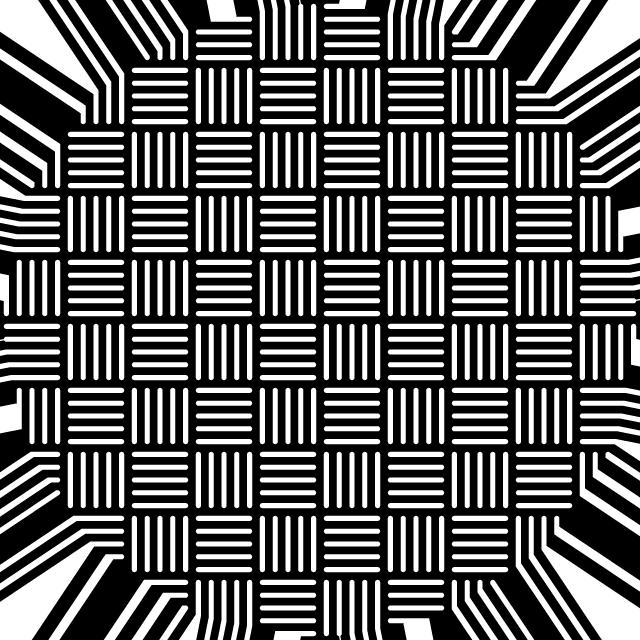
A WebGL 2 fragment shader for this pattern:

```glsl
#version 300 es
precision highp float;

#define CELLS 10.0        // weave cells across the canvas
#define BARS 5.0          // bars in each cell
#define BAR_RADIUS 0.2    // half thickness, in bar spacings
#define SIDES 16.0        // faces of the outer polygon
#define RADIUS 0.5        // polygon circumradius
#define SAMPLES 4         // antialiasing grid per pixel axis

uniform vec2 u_resolution;
out vec4 fragColor;

const float PI = 3.14159265;

// Nearest point of a regular polygon; points inside are left alone.
vec2 clampToPolygon(vec2 p) {
    float sector = 2.0 * PI / SIDES;
    float angle = (floor(atan(p.y, p.x) / sector) + 0.5) * sector;
    vec2 normal = vec2(cos(angle), sin(angle));
    vec2 tangent = vec2(-normal.y, normal.x);
    float apothem = RADIUS * cos(0.5 * sector);
    float halfSide = RADIUS * sin(0.5 * sector);
    if (dot(p, normal) <= apothem) return p;
    return normal * apothem + tangent * clamp(dot(p, tangent), -halfSide, halfSide);
}

// Signed distance to the round-ended bars, in bar spacings.
float weaveDistance(vec2 p) {
    vec2 grid = (p + 0.5) * CELLS;
    vec2 cell = floor(grid);
    vec2 local = fract(grid) * BARS;
    bool upright = mod(cell.x + cell.y, 2.0) > 0.5;
    vec2 bar = upright ? local.yx : local;   // x runs along the bar
    float along = max(abs(bar.x - 0.5 * BARS) - 0.5 * (BARS - 1.0), 0.0);
    float across = fract(bar.y) - 0.5;
    return length(vec2(along, across)) - BAR_RADIUS;
}

void main() {
    float scale = min(u_resolution.x, u_resolution.y);
    float coverage = 0.0;

    // Supersampling keeps both bars and stretched rays smooth.
    for (int j = 0; j < SAMPLES; j++) {
        for (int i = 0; i < SAMPLES; i++) {
            vec2 offset = (vec2(i, j) + 0.5) / float(SAMPLES) - 0.5;
            vec2 p = (gl_FragCoord.xy + offset - 0.5 * u_resolution) / scale;
            coverage += step(weaveDistance(clampToPolygon(p)), 0.0);
        }
    }
    coverage /= float(SAMPLES * SAMPLES);
    fragColor = vec4(vec3(coverage), 1.0);
}
```
